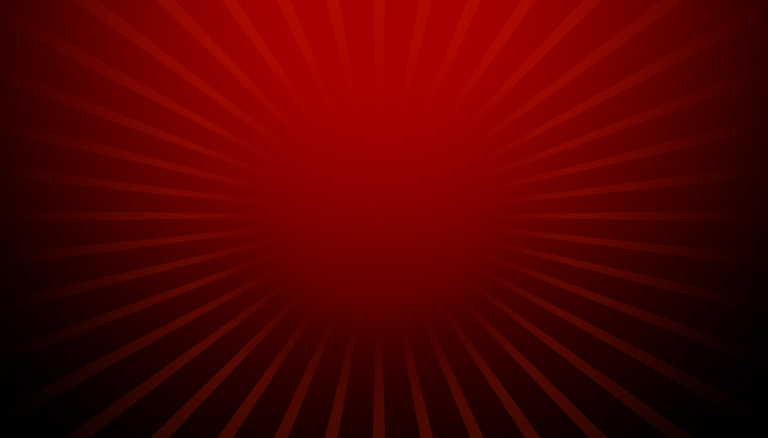
Reproduce this background procedurally as a Shadertoy shader.

```glsl
// Dark red backdrop with a glowing centre and forty stretched rays.

void mainImage(out vec4 fragColor, in vec2 fragCoord)
{
    // Height units, measured from the hub of the rays
    vec2 p = (fragCoord - vec2(0.4935, 0.507) * iResolution.xy) / iResolution.y;
    float radius = length(p);

    // Elliptical light falling off from the middle of the top edge
    float lightDist = length((p - vec2(0.0, 0.493)) / vec2(0.92, 0.95));
    float light = 1.0 - smoothstep(0.15, 1.4, lightDist);

    // Soft lower rim of the central disc
    float outside = smoothstep(0.19, 0.31, radius);
    light *= 1.0 - 0.12 * outside * smoothstep(0.1, -0.25, p.y);
    vec3 color = vec3(0.65, 0.003, 0.0) * light;

    // Evenly spaced rays in a horizontally stretched space
    vec2 q = p / vec2(1.36, 1.0);
    float turn = atan(q.x, q.y) * 40.0 / 6.2831853;
    float offset = abs(fract(turn + 0.5) - 0.5);
    float blur = 6.4 / max(length(q) * iResolution.y, 1.0);
    float ray = 1.0 - smoothstep(0.13 - blur * 0.6, 0.13 + blur * 0.6, offset);

    // Rays emerge around the disc and vanish toward the sides
    ray *= smoothstep(0.21, 0.5, radius);
    ray *= 1.0 - smoothstep(0.3, 0.92, abs(p.x));
    color = mix(color, vec3(0.8, 0.13, 0.0), 0.24 * ray);

    // Fine grain to hide banding
    float grain = fract(sin(dot(fragCoord, vec2(12.9898, 78.233))) * 43758.5453);
    fragColor = vec4(color + (grain - 0.5) / 255.0, 1.0);
}
```
